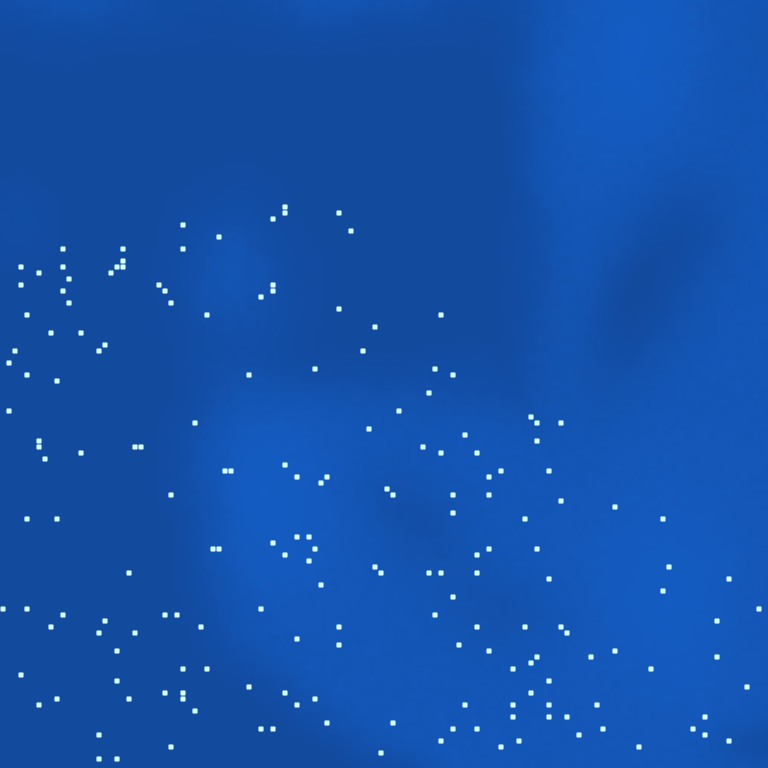
A Shadertoy shader for this background:

```glsl
// A mottled deep blue night sky with small blocky stars over its lower slope.
// Soft masks and elliptical glows form one brightness field, bent by noise;
// hashed grid cells below a hill-shaped line hold the stars.

#define GRID 128.0          // cells across the canvas
#define STAR_DENSITY 0.018  // share of cells holding a star
#define STAR_SIZE 0.43      // half width of a star, in cells
#define WARP 0.035          // bending of the cloud outlines
#define GRAIN 0.13          // mottling where tones blend
#define BANDS 14.0          // tone steps in the clouds
#define DEEP_BLUE vec3(0.070, 0.290, 0.620)
#define LIGHT_BLUE vec3(0.080, 0.362, 0.765)
#define STAR_COLOR vec3(0.84, 1.0, 1.0)

float hash(vec2 p) {
    return fract(sin(dot(p, vec2(12.9898, 78.233))) * 43758.5);
}

float noise(vec2 p) {
    vec2 i = floor(p), f = fract(p);
    f = f * f * (3.0 - 2.0 * f);
    vec2 e = vec2(0.0, 1.0);
    return mix(mix(hash(i), hash(i + e.yx), f.x),
               mix(hash(i + e.xy), hash(i + e.yy), f.x), f.y);
}

float fbm(vec2 p) {
    float sum = 0.0, amp = 0.5;
    for (int i = 0; i < 4; i++) {
        sum += amp * noise(p);
        p = p * 2.03 + 17.0;
        amp *= 0.5;
    }
    return sum;
}

// Soft elliptical glow, sheared sideways by lean
float glow(vec2 p, vec2 center, vec2 radius, float lean) {
    vec2 d = p - center;
    d.x -= lean * d.y;
    d /= radius;
    return exp(-dot(d, d));
}

// Cloud brightness, 0 deep to 1 light
float clouds(vec2 p) {
    // Light right side, and a lower field with a curved left edge
    float sag = max(0.3 - p.y, 0.0);
    float leftEdge = 0.25 + 2.8 * sag * sag;
    float right = smoothstep(0.63, 0.74, p.x);
    float lower = smoothstep(leftEdge - 0.05, leftEdge + 0.08, p.x)
                * (1.0 - smoothstep(0.43, 0.56, p.y));
    float b = 0.66 * max(right, lower);

    // Light patches
    b += 0.55 * glow(p, vec2(0.306, 0.635), vec2(0.07, 0.09), 0.0);
    b += 0.30 * glow(p, vec2(0.35, 0.36), vec2(0.09, 0.13), 0.0);
    b += 0.30 * glow(p, vec2(0.86, 0.23), vec2(0.10, 0.14), 0.0);
    b += 0.32 * glow(p, vec2(0.82, 0.93), vec2(0.09, 0.20), 0.0);
    b += 0.50 * glow(p, vec2(0.09, 1.01), vec2(0.11, 0.05), 0.0);
    b += 0.60 * glow(p, vec2(0.47, 1.01), vec2(0.15, 0.05), 0.0);
    b += 0.15 * glow(p, vec2(0.02, 0.71), vec2(0.05, 0.05), 0.0);

    // Deep patches
    b -= 0.72 * glow(p, vec2(0.84, 0.63), vec2(0.08, 0.14), 0.35);
    b -= 0.38 * glow(p, vec2(0.55, 0.32), vec2(0.07, 0.09), -0.3);
    b -= 0.28 * glow(p, vec2(0.665, 0.20), vec2(0.08, 0.06), 0.0);
    b -= 0.15 * glow(p, vec2(0.98, 0.95), vec2(0.07, 0.10), 0.0);
    b -= 0.50 * glow(p, vec2(1.0, 0.03), vec2(0.07, 0.04), 0.0);
    return clamp(b, 0.0, 1.0);
}

// Height below which stars appear: a left rise, then a falling slope
float starLine(float x) {
    return min(0.66 + 0.2 * x, 0.74 - 0.98 * (x - 0.45));
}

// Rounded star block in each chosen cell
float stars(vec2 p, float pixel) {
    vec2 cell = floor(p * GRID);
    vec2 center = (cell + 0.5) / GRID;
    float present = step(hash(cell + 3.7), STAR_DENSITY)
                  * step(center.y, starLine(center.x));
    vec2 q = abs(fract(p * GRID) - 0.5) - STAR_SIZE + 0.25;
    float d = length(max(q, 0.0)) + min(max(q.x, q.y), 0.0) - 0.25;
    float aa = max(pixel * GRID, 0.02);
    return present * (1.0 - smoothstep(-aa, aa, d));
}

void mainImage(out vec4 fragColor, in vec2 fragCoord) {
    vec2 p = fragCoord / iResolution.xy;
    float pixel = 1.0 / iResolution.y;

    // Clouds with gentle tone steps
    vec2 bend = vec2(fbm(p * 7.0), fbm(p * 7.0 + 41.0)) - 0.47;
    float b = clouds(p + 2.0 * WARP * bend);
    float tone = b * BANDS;
    float stepped = (floor(tone) + smoothstep(0.3, 0.7, fract(tone))) / BANDS;
    b = mix(b, stepped, 0.5);

    // Fine mottling, strongest between the two blues
    b += GRAIN * (noise(p * GRID) - 0.5) * (0.12 + 3.0 * b * (1.0 - b));

    vec3 color = mix(DEEP_BLUE, LIGHT_BLUE, clamp(b, 0.0, 1.0));
    color = mix(color, STAR_COLOR, stars(p, pixel));
    fragColor = vec4(color, 1.0);
}
```
